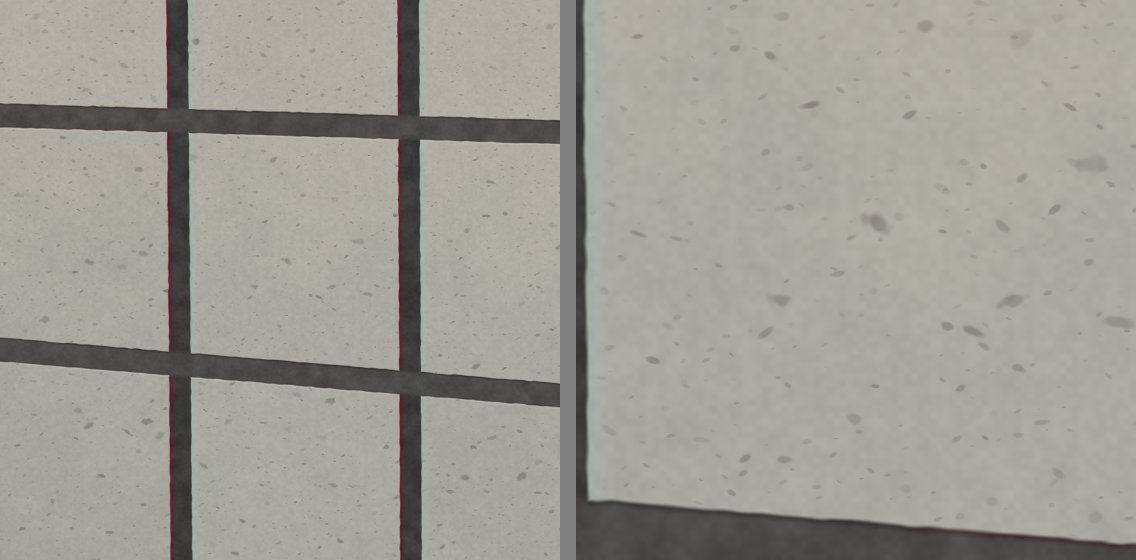
Left: the whole. Right: its middle third, enlarged.
Write a WebGL 1 fragment shader that draws this texture.

```glsl
precision highp float;
// Speckled pale square tiles with dark, slightly skewed joints and colour fringes.

uniform vec2 u_resolution;

// Joint layout: position of the first joint and spacing, at both canvas ends
const vec2 COLUMN_BOTTOM = vec2(0.324, 0.410);
const vec2 COLUMN_TOP = vec2(0.316, 0.413);
const vec2 ROW_LEFT = vec2(0.376, 0.418);
const vec2 ROW_RIGHT = vec2(0.294, 0.470);
const vec2 JOINT_HALF = vec2(0.0193, 0.0213);
const float EDGE_SOFTNESS = 0.0016;
const float EDGE_WOBBLE = 0.0016;

// Colours
const vec3 TILE_LOW = vec3(0.652, 0.652, 0.622);
const vec3 TILE_HIGH = vec3(0.688, 0.680, 0.642);
const vec3 SPECK = vec3(0.42, 0.41, 0.38);
const vec3 JOINT_ACROSS = vec3(0.300, 0.295, 0.278);
const vec3 JOINT_UPRIGHT = vec3(0.238, 0.230, 0.222);
const vec3 FRINGE_RED = vec3(0.37, 0.13, 0.18);
const vec3 FRINGE_CYAN = vec3(0.63, 0.70, 0.67);

// Wear
const float GRAIN = 0.045;
const float MOTTLE = 0.035;
const float TILE_VARIATION = 0.014;

float hash(vec2 p) {
  return fract(sin(dot(p, vec2(127.1, 311.7))) * 43758.5453);
}

float noise(vec2 p) {
  vec2 i = floor(p);
  vec2 f = fract(p);
  f = f * f * (3.0 - 2.0 * f);
  return mix(mix(hash(i), hash(i + vec2(1.0, 0.0)), f.x),
             mix(hash(i + vec2(0.0, 1.0)), hash(i + vec2(1.0, 1.0)), f.x), f.y);
}

mat2 rotation(float angle) {
  float c = cos(angle);
  float s = sin(angle);
  return mat2(c, -s, s, c);
}

// One jittered, ragged fleck in some cells of a tilted grid
float flecks(vec2 uv, float cells, float density, float seed) {
  float tilt = 0.4 + seed;
  vec2 p = rotation(tilt) * uv * cells;
  vec2 id = floor(p) + seed * 17.0;
  vec2 centre = 0.34 + 0.32 * vec2(hash(id + 3.1), hash(id + 7.7));
  vec2 q = rotation((hash(id + 5.3) - 0.5) * 1.3 - tilt) * (fract(p) - centre);
  float size = mix(0.11, 0.27, pow(hash(id + 9.2), 2.0));
  q.y *= mix(1.3, 2.8, hash(id + 11.4));
  float ragged = 0.6 * (noise(uv * 210.0 + seed) - 0.5);
  float body = 1.0 - smoothstep(0.45, 1.1, length(q) / size + ragged);
  float strength = mix(0.25, 1.0, hash(id + 13.8));
  return body * strength * step(hash(id + 1.9), density);
}

void main() {
  vec2 uv = gl_FragCoord.xy / u_resolution;
  float soft = max(EDGE_SOFTNESS, 0.75 / min(u_resolution.x, u_resolution.y));

  // Skewed grid, with signed distances to the nearest joint centres
  vec2 column = mix(COLUMN_BOTTOM, COLUMN_TOP, uv.y);
  vec2 row = mix(ROW_LEFT, ROW_RIGHT, uv.x);
  vec2 spacing = vec2(column.y, row.y);
  vec2 grid = (uv - vec2(column.x, row.x)) / spacing;
  vec2 offset = (fract(grid + 0.5) - 0.5) * spacing;
  offset += EDGE_WOBBLE * (vec2(noise(uv * 90.0), noise(uv * 90.0 + 40.0)) - 0.5);
  vec2 edge = abs(offset) - JOINT_HALF;
  vec2 joint = 1.0 - smoothstep(vec2(-soft), vec2(soft), edge);

  // Tile face: broad shading, mottling and three sizes of fleck
  float cloud = noise(uv * 9.0) * 0.5 + noise(uv * 34.0) * 0.5 - 0.5;
  vec3 tile = mix(TILE_LOW, TILE_HIGH, smoothstep(0.0, 1.0, uv.y));
  tile += MOTTLE * cloud * vec3(1.0, 0.9, 0.8);
  tile += TILE_VARIATION * (hash(floor(grid) + 20.0) - 0.5);
  tile = mix(tile, SPECK, 0.62 * flecks(uv, 24.0, 0.34, 0.2));
  tile = mix(tile, SPECK, 0.52 * flecks(uv, 41.0, 0.36, 0.7));
  tile = mix(tile, SPECK, 0.34 * flecks(uv, 72.0, 0.40, 1.3));

  // Cyan glow right of upright joints, pale rim below level joints
  float right = step(0.0, offset.x);
  float below = step(offset.y, 0.0);
  float glow = right * (1.0 - smoothstep(0.0, 0.018, edge.x));
  tile = mix(tile, FRINGE_CYAN, 0.6 * glow);
  tile += 0.06 * below * (1.0 - smoothstep(0.0, 0.005, edge.y));

  // Joints: upright runs are darker, level runs cross over them
  vec3 upright = JOINT_UPRIGHT + vec3(-0.008, -0.004, 0.008) * uv.y;
  float red = (1.0 - right) * smoothstep(-0.011, -0.001, edge.x);
  red *= 0.65 + 0.5 * noise(uv * vec2(30.0, 55.0));
  upright = mix(upright, FRINGE_RED, min(red, 1.0));
  float crossing = 1.0 - smoothstep(-0.005, 0.005, edge.y);
  vec3 filler = mix(upright, JOINT_ACROSS, crossing);
  filler += 0.055 * (noise(uv * 48.0 + 9.0) - 0.5);
  float rim = (1.0 - below) * smoothstep(-0.005, -0.001, edge.y);
  filler -= 0.05 * rim * joint.y * (1.0 - joint.x);

  // Fine surface grain over everything
  vec3 color = mix(tile, filler, max(joint.x, joint.y));
  float grain = noise(uv * 260.0) * 0.6 + noise(uv * 130.0 + 31.0) * 0.4 - 0.5;
  color += GRAIN * grain;
  gl_FragColor = vec4(clamp(color, 0.0, 1.0), 1.0);
}
```
